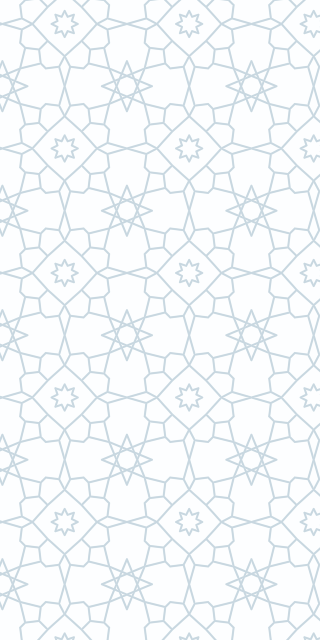
This pattern is drawn by a WebGL 2 fragment shader. Its source:

```glsl
#version 300 es
precision highp float;

#define REPEATS_ACROSS 2.57
#define ROSETTE_CENTER vec2(0.3966, 0.9524)
#define CELL 224.0
#define LINE_HALF_WIDTH 1.85
#define ROSETTE_RADIUS 45.0
#define STAR_TIP 23.5
#define STAR_NOTCH 14.0
#define PAPER vec3(0.992, 0.998, 1.0)
#define LINE_COLOR vec3(0.785, 0.845, 0.880)

uniform vec2 u_resolution;
out vec4 fragColor;

const float EIGHTH = 0.78539816;

float segment(vec2 p, vec2 a, vec2 b) {
  vec2 pa = p - a, ba = b - a;
  return length(pa - ba * clamp(dot(pa, ba) / dot(ba, ba), 0.0, 1.0));
}

vec2 polar(float radius, float angle) {
  return radius * vec2(cos(angle), sin(angle));
}

// Eight chords, each joining a tip to the third tip along
float rosette(vec2 p) {
  float d = CELL;
  for (int i = 0; i < 8; i++) {
    float angle = float(i) * EIGHTH;
    d = min(d, segment(p, polar(ROSETTE_RADIUS, angle),
                          polar(ROSETTE_RADIUS, angle + 3.0 * EIGHTH)));
  }
  return d;
}

// Outline of a small eight-pointed star, folded to half a point
float smallStar(vec2 p) {
  float angle = atan(p.y, p.x);
  angle = abs(angle - EIGHTH * round(angle / EIGHTH));
  return segment(polar(length(p), angle), vec2(STAR_TIP, 0.0),
                 polar(STAR_NOTCH, 0.5 * EIGHTH));
}

// Petals and the bowed diamond, in one eighth of the cell
float lattice(vec2 p) {
  vec2 petalTip = vec2(112.0, 0.0);
  vec2 corner = vec2(102.0, 35.0);
  vec2 notch = vec2(78.0, 32.0);
  vec2 shoulder = vec2(69.0, 41.0);
  vec2 neck = vec2(ROSETTE_RADIUS * 0.7071);
  vec2 elbow = vec2(66.0);
  vec2 diamondTip = vec2(112.0, 54.0);
  vec2 diamondSide = vec2(81.5);

  float d = segment(p, petalTip, corner);
  d = min(d, segment(p, corner, notch));
  d = min(d, segment(p, notch, shoulder));
  d = min(d, segment(p, shoulder, neck));
  d = min(d, segment(p, shoulder, elbow));
  d = min(d, segment(p, elbow, diamondSide));
  d = min(d, segment(p, corner, diamondTip));
  return min(d, segment(p, diamondTip, diamondSide));
}

void main() {
  // Square repeats sized by the canvas width
  vec2 uv = gl_FragCoord.xy / u_resolution.x;
  vec2 tile = (uv - ROSETTE_CENTER) * REPEATS_ACROSS;
  vec2 p = abs(fract(tile + 0.5) - 0.5) * CELL;
  if (p.y > p.x) p = p.yx;

  float d = min(lattice(p), rosette(p));
  d = min(d, smallStar(p - 0.5 * CELL));

  // Smooth line edges
  float pixel = CELL * REPEATS_ACROSS / u_resolution.x;
  float ink = 1.0 - smoothstep(-0.65 * pixel, 0.65 * pixel, d - LINE_HALF_WIDTH);
  fragColor = vec4(mix(PAPER, LINE_COLOR, ink), 1.0);
}
```
